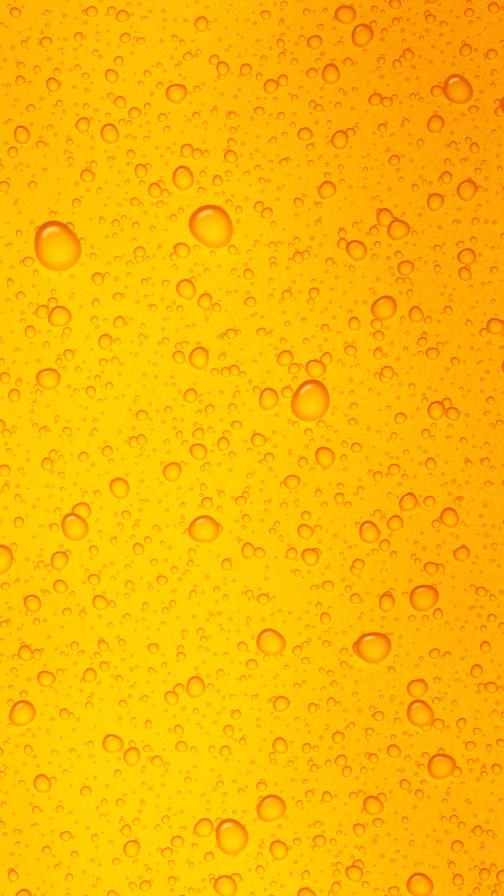
Give the GLSL for this texture, as a Shadertoy shader.

```glsl
// Beads of water scattered over a glowing amber-yellow surface.
// Six jittered cell layers, fine to coarse, each hold one wobbly lens per cell;
// all shading is a single "depth" value that runs from yellow to deep orange.

vec3 hash3(vec2 cell) {
    vec3 k = vec3(dot(cell, vec2(127.1, 311.7)),
                  dot(cell, vec2(269.5, 183.3)),
                  dot(cell, vec2(419.2, 371.9)));
    return fract(sin(k) * 43758.55);
}

vec3 amber(float depth) {
    return vec3(0.995 - 1.2 * depth * depth * depth, 0.825 - depth, 0.012);
}

// Backlight: brightest low and left of centre, warmer to the right and top
float backdrop(vec2 uv, vec2 p) {
    float depth = 0.008 + 0.145 * smoothstep(0.36, 1.08, uv.x + 0.08 * uv.y)
                + 0.085 * smoothstep(0.55, 1.02, uv.y)
                + 0.03 * smoothstep(0.22, 0.0, uv.x);
    float mottle = sin(p.x * 9.0 + 2.0 * sin(p.y * 5.0))
                 + sin(p.y * 13.0 + 2.0 * sin(p.x * 7.0));
    return depth + 0.006 * mottle;
}

// Adds one layer of drops; surface.x is depth, surface.y is highlight
void addDrops(vec2 p, float layer, float base, inout vec2 surface) {
    float size = 0.025 * pow(1.58, layer);
    float turn = 0.4 + 1.3 * layer;
    mat2 spin = mat2(cos(turn), sin(turn), -sin(turn), cos(turn));
    vec2 grid = spin * p / size + 17.0 * layer;
    vec2 cell = floor(grid);
    vec3 h = hash3(cell + 31.0 * layer);
    vec3 g = hash3(cell + 57.0 + 13.0 * layer);
    float share = 0.72 - 0.35 * smoothstep(2.0, 5.0, layer);
    if (g.x > share) return;

    // Position within the cell, turned back so light always falls from above
    float radius = mix(0.11, 0.21, h.z * h.z);
    vec2 centre = 0.5 + (h.xy - 0.5) * (1.0 - 2.7 * radius);
    vec2 q = (fract(grid) - centre) * spin / radius;

    // Slightly squashed and lobed outline
    float angle = atan(q.y, q.x);
    float wobble = 1.0 + 0.07 * sin(2.0 * angle + 6.28 * g.y)
                 + 0.035 * sin(3.0 * angle + 6.28 * g.z);
    float dist = length(q) / wobble;
    float blur = 0.03 + 0.6 / (iResolution.x * size * radius);
    float inside = 1.0 - smoothstep(1.0 - blur, 1.0 + blur, dist);

    // Dark rim, shaded crown and a bright pool of refracted light below
    float up = q.y / max(length(q), 0.01);
    float side = q.x / max(length(q), 0.01);
    float rim = smoothstep(0.55, 0.98, dist);
    float pool = exp(-3.0 * dot(q - vec2(0.12, -0.38), q - vec2(0.12, -0.38)));
    float lens = base + 0.055 + 0.04 * q.y
               + rim * (0.185 + 0.075 * up - 0.03 * side) - 0.085 * pool;
    lens += 0.01 * layer * smoothstep(0.2, 0.9, dist);
    lens = mix(base + 0.14, lens, smoothstep(-0.8, 1.5, layer));

    // Thin ring of light spilling out underneath
    float spill = exp(-18.0 * (dist - 1.15) * (dist - 1.15)) * max(-up, 0.0);
    surface.x -= 0.04 * spill * (1.0 - inside);
    surface.x = mix(surface.x, max(lens, 0.0), inside);

    // Small curved glint under the top edge of the larger drops
    float arc = smoothstep(0.14, 0.04, abs(dist - 0.68))
              * smoothstep(0.75, 0.98, up * 0.9 - side * 0.4);
    float glint = arc * smoothstep(2.5, 5.0, layer) * 0.6;
    surface.y = mix(surface.y, glint, inside);
}

void mainImage(out vec4 fragColor, in vec2 fragCoord) {
    vec2 uv = fragCoord / iResolution.xy;
    vec2 p = fragCoord / iResolution.x;
    float base = backdrop(uv, p);

    // Fine mist grain, stronger toward the warm side
    float grain = hash3(floor(p * 210.0)).x - 0.5;
    vec2 surface = vec2(base + grain * mix(0.022, 0.055, uv.x), 0.0);

    for (int i = 0; i < 6; i++) addDrops(p, float(i), base, surface);

    vec3 color = amber(clamp(surface.x, 0.0, 0.45));
    color = mix(color, vec3(1.0, 0.93, 0.5), surface.y);
    fragColor = vec4(color, 1.0);
}
```
